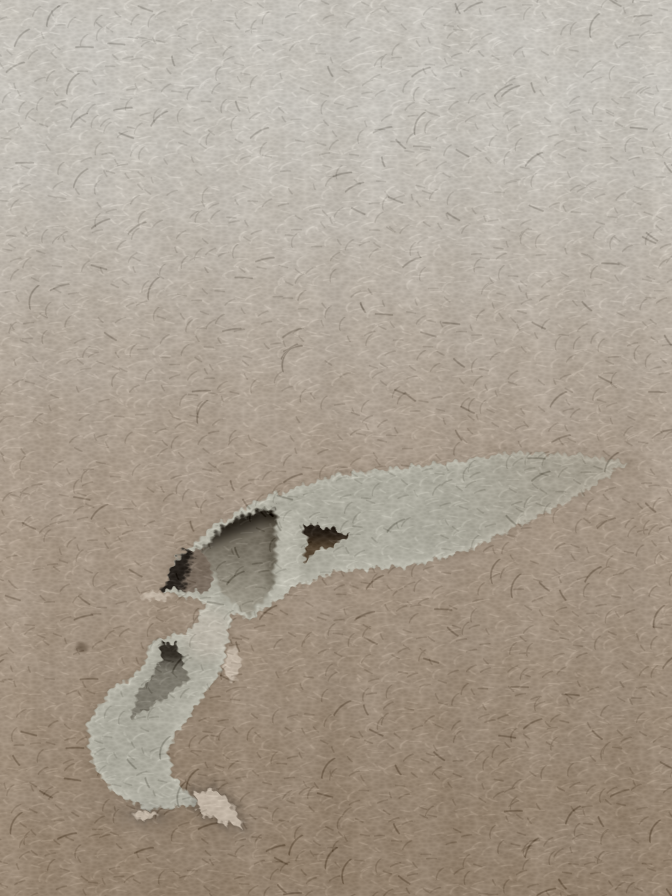
This texture is drawn by a Shadertoy shader. Its source:

```glsl
// Weathered cardboard with a torn strip, exposed grey liner and punctured holes.
// Polygon distance fields shape the tears; cellular noise, layered sines and
// scattered strokes make the pulp. Space is 100 wide by 133.3 high.

vec2 hash2(vec2 c) {
    return fract(sin(vec2(dot(c, vec2(127.1, 311.7)), dot(c, vec2(269.5, 183.3)))) * 43758.5);
}

// Distance to the nearest scattered point
float cellular(vec2 p) {
    float nearest = 2.0;
    for (int i = 0; i < 9; i++) {
        vec2 cell = floor(p) + vec2(i % 3 - 1, i / 3 - 1);
        nearest = min(nearest, length(p - cell - hash2(cell)));
    }
    return nearest;
}

// Short curved strokes, one candidate in each cell
float fibres(vec2 p, float density, float width) {
    float ink = 0.0;
    for (int i = 0; i < 9; i++) {
        vec2 cell = floor(p) + vec2(i % 3 - 1, i / 3 - 1);
        vec2 r = hash2(cell + 19.0), q = p - cell - hash2(cell);
        float a = (r.x - 0.5) * 2.6;
        q = mat2(cos(a), -sin(a), sin(a), cos(a)) * q;
        q.y += (r.x - 0.4) * q.x * q.x;
        float d = length(vec2(max(abs(q.x) - 0.2 - 0.35 * r.x, 0.0), q.y));
        ink = max(ink, smoothstep(width, 0.0, d) * step(r.y, density));
    }
    return ink;
}

// Adds one polygon edge: x keeps squared distance, y the inside sign
void addEdge(vec2 p, vec2 a, vec2 b, inout vec2 field) {
    vec2 e = b - a, w = p - a;
    vec2 off = w - e * clamp(dot(w, e) / dot(e, e), 0.0, 1.0);
    field.x = min(field.x, dot(off, off));
    bvec3 side = bvec3(p.y >= a.y, p.y < b.y, e.x * w.y > e.y * w.x);
    if (all(side) || all(not(side))) field.y = -field.y;
}

float outline(vec2 p, vec2 v[16]) {
    vec2 field = vec2(1e5, 1.0);
    for (int i = 0; i < 16; i++) addEdge(p, v[i], v[(i + 1) % 16], field);
    return sqrt(field.x) * field.y;
}

float patch8(vec2 p, vec2 v[8]) {
    vec2 field = vec2(1e5, 1.0);
    for (int i = 0; i < 8; i++) addEdge(p, v[i], v[(i + 1) % 8], field);
    return sqrt(field.x) * field.y;
}

float blob(vec2 p, vec2 centre, vec2 radius) {
    return (length((p - centre) / radius) - 1.0) * min(radius.x, radius.y);
}

void mainImage(out vec4 fragColor, in vec2 fragCoord) {
    vec2 p = fragCoord / iResolution.xy * vec2(100.0, 133.333);
    float soft = 0.12 + 70.0 / iResolution.x;

    // Pulp grain and ragged coordinates
    float grain = cellular(p * vec2(1.1, 1.9)) + 0.7 * cellular(p * vec2(0.45, 0.7) + 31.0) - 0.8;
    float mottle = cellular(p * 0.14 + 7.0) - 0.5;
    vec2 ragged = p + 0.22 * sin(p.yx * 2.1 + 1.3 * sin(p * 1.3)) + 0.16 * sin(p.yx * 5.7 + p);
    ragged.y += 0.4 * grain;

    // Board: cool light above, warm brown below, faint flutes
    vec3 col = mix(vec3(0.575, 0.508, 0.435), vec3(0.65, 0.592, 0.53), smoothstep(0.0, 66.0, p.y));
    col = mix(col, vec3(0.775, 0.76, 0.73), smoothstep(52.0, 122.0, p.y));
    col += 0.025 * smoothstep(22.0, 0.0, p.x) * smoothstep(90.0, 30.0, p.y);
    col += 0.007 * sin(p.x * 0.72 + 0.4 * sin(p.y * 0.1)) + 0.005 * sin(p.x * 0.31 + 2.0);
    col += mottle * vec3(0.02, 0.024, 0.03);

    // Exposed liner
    float tear = outline(ragged, vec2[16](
        vec2(24.3, 45.3), vec2(26, 50), vec2(32.1, 55.2), vec2(39.1, 59.2),
        vec2(50.3, 62.7), vec2(64.2, 64.2), vec2(76.4, 66), vec2(86.8, 65.6),
        vec2(93.4, 64.4), vec2(85.1, 59), vec2(69.4, 51.2), vec2(60.8, 49),
        vec2(50.3, 48.3), vec2(43.4, 45.7), vec2(37.3, 41.1), vec2(29.5, 43.9)));
    tear = min(tear, outline(ragged, vec2[16](
        vec2(22.6, 37.8), vec2(28.6, 39.6), vec2(30.9, 43.9), vec2(34.7, 43.9),
        vec2(34, 38.7), vec2(33, 33.5), vec2(28.6, 27.4), vec2(25, 22.2),
        vec2(25.7, 17.9), vec2(29.5, 13.5), vec2(21.7, 12.7), vec2(16.5, 15.6),
        vec2(13.5, 20.1), vec2(13, 25.7), vec2(16.5, 30.6), vec2(20.8, 33.5))));
    vec3 liner = mix(vec3(0.675, 0.668, 0.62), vec3(0.64, 0.615, 0.56), smoothstep(60.0, 92.0, p.x));
    liner += 0.06 * exp(-2.0 * abs(tear + 0.4)) + 0.03 * mottle;
    liner += 0.05 * smoothstep(2.2, 0.8, abs(p.x - 42.8)) * smoothstep(3.0, 0.0, abs(p.y - 51.0) - 4.0);
    liner = mix(liner, vec3(0.75, 0.72, 0.67), 0.7 * smoothstep(1.0, -2.5, blob(p, vec2(31, 39), vec2(4, 4.5))));
    col -= 0.05 * exp(-1.5 * max(tear, 0.0));
    col = mix(col, liner, smoothstep(soft, -soft, tear));

    // Curled scraps around the tear
    float scrap = patch8(ragged, vec2[8](vec2(28.8, 15.3), vec2(31.6, 15.8), vec2(33.3, 14.9),
        vec2(35.1, 12.7), vec2(36.1, 10.1), vec2(34, 10.6), vec2(31.3, 11.6), vec2(29.5, 12.7)));
    scrap = min(scrap, blob(ragged, vec2(23.3, 44.6), vec2(2.2, 0.6)));
    scrap = min(scrap, blob(ragged, vec2(34.6, 34.5), vec2(1.2, 2.6)));
    scrap = min(scrap, blob(ragged, vec2(21.6, 12.0), vec2(1.5, 0.6)));
    col *= 1.0 - 0.22 * exp(-1.2 * max(scrap, 0.0)) * step(p.y, 20.0);
    col = mix(col, vec3(0.755, 0.705, 0.645), smoothstep(soft, -soft, scrap));

    // Crushed cavity, shaded beneath its upper lip
    float cavity = patch8(ragged, vec2[8](vec2(29.9, 51.4), vec2(33, 54.9), vec2(36.8, 56.9),
        vec2(41, 57.6), vec2(41.1, 51.7), vec2(40.6, 45.7), vec2(37, 41.7), vec2(33.5, 44.4)));
    float lip = p.y - 54.6 - 0.4 * (p.x - 33.0);
    vec3 hollow = mix(vec3(0.6, 0.58, 0.525), vec3(0.46, 0.435, 0.385), smoothstep(43.0, 54.0, p.y));
    hollow = mix(hollow, vec3(0.17, 0.15, 0.12), smoothstep(-3.2, 0.0, lip + 0.6 * grain));
    hollow -= 0.09 * smoothstep(38.5, 41.0, p.x);
    col = mix(col, hollow, smoothstep(0.4, -0.4, cavity));

    // Deep punctures
    float side = patch8(ragged, vec2[8](vec2(24.1, 45.5), vec2(26, 49.7), vec2(27.8, 51.7),
        vec2(30.2, 51.4), vec2(31.6, 48.6), vec2(31.3, 45.5), vec2(28.6, 45.1), vec2(26, 45.7)));
    float fold = smoothstep(-0.4, 1.0, p.x - 27.0 - 0.25 * (p.y - 46.0) + grain);
    col = mix(col, mix(vec3(0.16, 0.14, 0.12), vec3(0.47, 0.42, 0.37), fold), smoothstep(soft, -soft, side));
    float wedge = patch8(ragged, vec2[8](vec2(45.1, 55.4), vec2(47.7, 55), vec2(51.9, 53.8),
        vec2(49.5, 52.1), vec2(47.2, 51.4), vec2(45.1, 49.7), vec2(45.8, 52.1), vec2(45.5, 53.8)));
    vec3 wedgeCol = mix(vec3(0.15, 0.12, 0.09), vec3(0.33, 0.27, 0.2), smoothstep(54.5, 51.5, p.y));
    col = mix(col, wedgeCol, smoothstep(soft, -soft, wedge));
    float slit = patch8(ragged, vec2[8](vec2(24.1, 37.7), vec2(26, 37.7), vec2(27.4, 34.7),
        vec2(28, 32.1), vec2(24.7, 29.5), vec2(19.3, 25.9), vec2(20.7, 30.6), vec2(23.8, 34.4)));
    vec3 slitCol = mix(vec3(0.49, 0.475, 0.43), vec3(0.2, 0.18, 0.15), smoothstep(33.0, 36.5, p.y));
    col = mix(col, slitCol, smoothstep(soft, -soft, slit));

    // Grain, pale and dark fibres, one small stain
    col += 0.065 * grain + 0.045 * fibres(p * vec2(0.5, 0.8), 0.6, 0.16);
    col -= 0.07 * fibres(p * 0.55 + 50.0, 0.4, 0.13) + 0.13 * fibres(p * 0.3 + 80.0, 0.14, 0.08);
    col -= 0.15 * smoothstep(0.4, -0.4, blob(p, vec2(12.2, 37.0), vec2(0.9, 0.7)));
    fragColor = vec4(clamp(col, 0.0, 1.0), 1.0);
}
```
